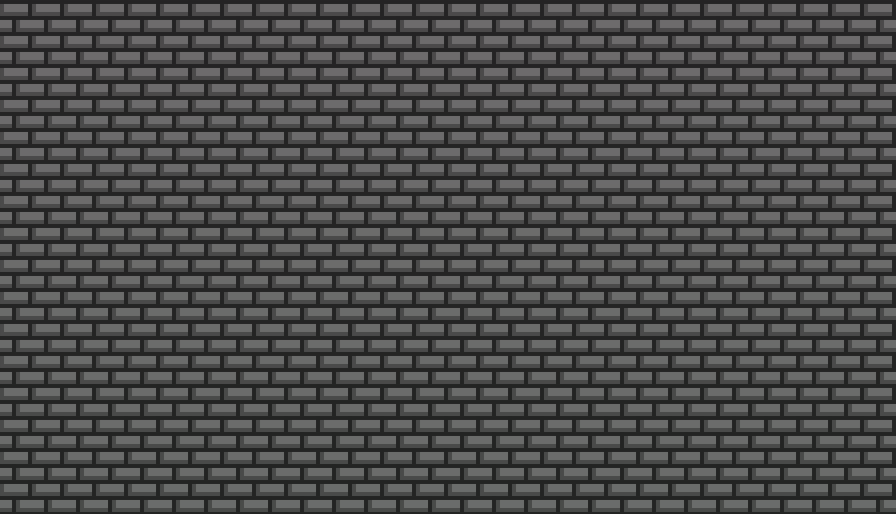
Write a Shadertoy shader that draws this texture.

```glsl
const float COLUMNS = 28.0;                  // bricks across the canvas
const vec2 CELL = vec2(16.0, 8.0);           // brick plus mortar, in wall units
const float MORTAR = 2.0;                    // joint width
const float BEVEL = 2.0;                     // shaded strip at left and bottom
const float SOFTNESS = 0.6;                  // edge half-width, in canvas pixels at any size

const vec3 MORTAR_COLOR = vec3(0.140);
const vec3 BEVEL_COLOR = vec3(0.290);
const vec3 FACE_COLOR = vec3(0.422);
const vec3 TOP_TINT = vec3(1.012, 0.992, 1.004);
const vec3 BOTTOM_TINT = vec3(0.988, 1.008, 0.990);

// Soft coverage of the rectangle between two corners
float boxMask(vec2 p, vec2 lo, vec2 hi, float soft) {
    vec2 inside = smoothstep(-soft, soft, p - lo) * smoothstep(-soft, soft, hi - p);
    return inside.x * inside.y;
}

void mainImage(out vec4 fragColor, in vec2 fragCoord) {
    // Wall units, measured down from the top left corner
    float unitsPerPixel = COLUMNS * CELL.x / iResolution.x;
    vec2 wall = vec2(fragCoord.x, iResolution.y - fragCoord.y) * unitsPerPixel;
    float soft = SOFTNESS * unitsPerPixel;

    // Running bond: every second course moves half a brick
    float course = floor(wall.y / CELL.y);
    wall.x += 0.5 * CELL.x * mod(course, 2.0);

    // Centre each cell on its brick so the joints wrap cleanly
    vec2 brickSize = CELL - MORTAR;
    vec2 brickCenter = vec2(0.5 * brickSize.x, MORTAR + 0.5 * brickSize.y);
    vec2 p = mod(wall - brickCenter + 0.5 * CELL, CELL) - 0.5 * CELL;

    // The half-brick shift is chosen per course, with its joint at the top
    vec2 halfBrick = 0.5 * brickSize;
    float brick = boxMask(p, -halfBrick, halfBrick, soft);
    float face = boxMask(p, -halfBrick + vec2(BEVEL, 0.0),
                         halfBrick - vec2(0.0, BEVEL), soft);

    // Mortar, then shaded brick, then lit face
    vec3 color = mix(MORTAR_COLOR, BEVEL_COLOR, brick);
    color = mix(color, FACE_COLOR, face);

    // Faint tint from top to bottom
    color *= mix(BOTTOM_TINT, TOP_TINT, fragCoord.y / iResolution.y);
    fragColor = vec4(color, 1.0);
}
```
